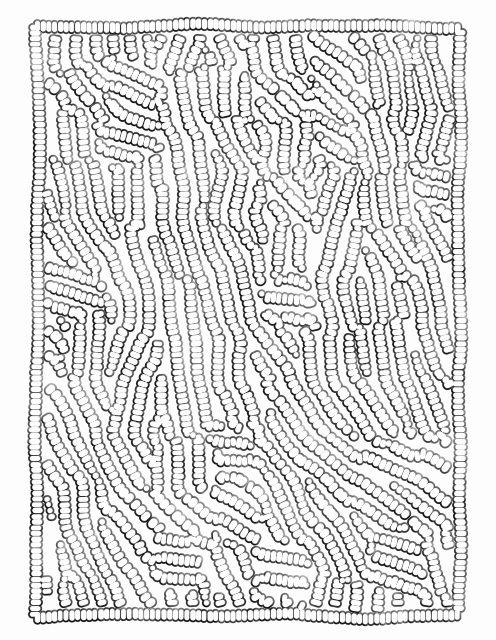
Write a WebGL 1 fragment shader that draws this pattern.

```glsl
precision highp float;
// Ink drawing of a framed maze of scalloped ropes. A phasor field (a sum of
// oriented waves) gives the rope paths; grid cells snap beads onto its crests,
// and the outline of all the beads together is drawn as one pen line.
uniform vec2 u_resolution;

const float TAU = 6.2831853;
const float ROPE_PERIOD = 0.040;      // distance between neighbouring ropes
const float ROPE_HALF_WIDTH = 0.0122;
const float BEAD_STEP = 0.0116;       // bead spacing along a rope
const float WAVE_CELL = 0.105;        // size of one wave patch
const float PEN_HALF_WIDTH = 0.0031;
const vec3 PAPER = vec3(0.992);
const vec3 INK = vec3(0.09);

vec2 hash2(vec2 p) {
  vec2 q = vec2(dot(p, vec2(127.1, 311.7)), dot(p, vec2(269.5, 183.3)));
  return fract(sin(q) * 43758.545);
}

float cornerSlope(vec2 corner, vec2 offset) {
  float angle = TAU * hash2(corner).x;
  return dot(vec2(cos(angle), sin(angle)), offset);
}

float gradientNoise(vec2 p) {
  vec2 i = floor(p), f = p - i;
  vec2 u = f * f * f * (f * (f * 6.0 - 15.0) + 10.0);
  vec2 e = vec2(1.0, 0.0);
  float low = mix(cornerSlope(i, f), cornerSlope(i + e, f - e), u.x);
  float high = mix(cornerSlope(i + e.yx, f - e.yx), cornerSlope(i + 1.0, f - 1.0), u.x);
  return mix(low, high, u.y);
}

// Phase in cycles (x) and its gradient (yz) of the summed wave patches.
vec3 phasorField(vec2 p) {
  vec2 home = floor(p / WAVE_CELL);
  vec2 z = vec2(0.0), slopeRe = vec2(0.0), slopeIm = vec2(0.0);
  for (int j = -1; j <= 1; j++) {
    for (int i = -1; i <= 1; i++) {
      vec2 cell = home + vec2(float(i), float(j));
      vec2 seed = hash2(cell + 17.0), extra = hash2(cell + 53.0);
      vec2 offset = p - (cell + 0.2 + 0.6 * seed) * WAVE_CELL;
      float reach = max(0.0, 1.0 - dot(offset, offset) / (WAVE_CELL * WAVE_CELL));
      if (reach > 0.0) {
        // Mostly steep ropes leaning left, with a few patches running across.
        float angle = 0.25 + 1.3 * gradientNoise(cell * 0.31 + 4.7)
                    + 0.7 * (extra.x - 0.5) + 1.1 * step(0.82, extra.y);
        vec2 k = vec2(cos(angle), sin(angle)) * TAU * mix(0.88, 1.15, seed.y) / ROPE_PERIOD;
        float phase = dot(k, offset) + TAU * fract(extra.y * 7.3);
        vec2 wave = vec2(cos(phase), sin(phase));
        float weight = reach * reach * reach;
        vec2 fade = -6.0 * reach * reach * offset / (WAVE_CELL * WAVE_CELL);
        z += weight * wave;
        slopeRe += fade * wave.x - weight * k * wave.y;
        slopeIm += fade * wave.y + weight * k * wave.x;
      }
    }
  }
  vec2 slope = (z.x * slopeIm - z.y * slopeRe) / (dot(z, z) + 1e-5);
  return vec3(atan(z.y, z.x + 1e-7), slope) / TAU;
}

// One rope follows the wavering frame; the phasor ropes fill its inside.
vec3 ropeField(vec2 p, vec2 center, vec2 halfSize) {
  vec2 q = p - center;
  q += 0.012 * vec2(gradientNoise(p * 6.0), gradientNoise(p * 6.0 + 31.0));
  vec2 edge = abs(q) - halfSize;
  float border = max(edge.x, edge.y);
  if (border > -0.5 * ROPE_PERIOD) {
    vec2 normal = edge.x > edge.y ? vec2(sign(q.x), 0.0) : vec2(0.0, sign(q.y));
    return vec3(border, normal) / ROPE_PERIOD;
  }
  return phasorField(p);
}

// Signed distance to a bead stretched across its rope (x), and direction (yz).
vec3 bead(vec2 p, vec2 center, vec2 across, float reach, float radius) {
  vec2 q = p - center;
  q -= across * clamp(dot(q, across), -reach, reach);
  float len = length(q);
  return vec3(len - radius, q / max(len, 1e-5));
}

vec3 ropeOutline(vec2 p, vec2 center, vec2 halfSize) {
  vec3 nearest = vec3(1.0, 0.0, 0.0);
  vec2 home = floor(p / BEAD_STEP);
  for (int j = -2; j <= 2; j++) {
    for (int i = -2; i <= 2; i++) {
      vec2 cell = home + vec2(float(i), float(j));
      vec2 spot = (cell + 0.5) * BEAD_STEP;
      vec3 field = ropeField(spot, center, halfSize);
      vec2 slope = field.yz, size = abs(slope);
      float steepness = max(max(size.x, size.y), 1e-3);
      // Snap along the steeper axis: one bead per row or column of a rope.
      vec2 axis = size.x > size.y ? vec2(sign(slope.x), 0.0) : vec2(0.0, sign(slope.y));
      float shift = field.x / steepness;
      if (abs(shift) < 0.57 * BEAD_STEP) {
        vec2 jitter = hash2(cell) - 0.5;
        float steep = max(length(slope), 1e-3);
        float radius = BEAD_STEP * steep / steepness * (0.61 + 0.1 * jitter.x);
        float halfWidth = min(ROPE_HALF_WIDTH, 0.33 / steep);
        vec2 middle = spot - axis * shift + 0.14 * BEAD_STEP * jitter;
        vec3 candidate = bead(p, middle, slope / steep, max(0.0, halfWidth - radius), radius);
        if (candidate.x < nearest.x) nearest = candidate;
      }
    }
  }
  return nearest;
}

void main() {
  vec2 p = gl_FragCoord.xy / u_resolution.x;
  vec2 center = 0.5 * u_resolution / u_resolution.x - vec2(0.0, 0.004);
  vec3 outline = ropeOutline(p, center, center - vec2(0.075, 0.047));
  // Pen pressure drifts over the sheet and is heavier on the lower left.
  float pressure = 0.72 + 0.4 * gradientNoise(p * 9.0) + 0.35 * gradientNoise(p * 55.0);
  pressure += 0.16 * dot(outline.yz, vec2(-0.6, -0.8));
  float penWidth = max(PEN_HALF_WIDTH, 1.0 / u_resolution.x);
  float line = 1.0 - smoothstep(0.15 * penWidth, penWidth, abs(outline.x));
  gl_FragColor = vec4(mix(PAPER, INK, line * clamp(pressure, 0.15, 1.0)), 1.0);
}
```
